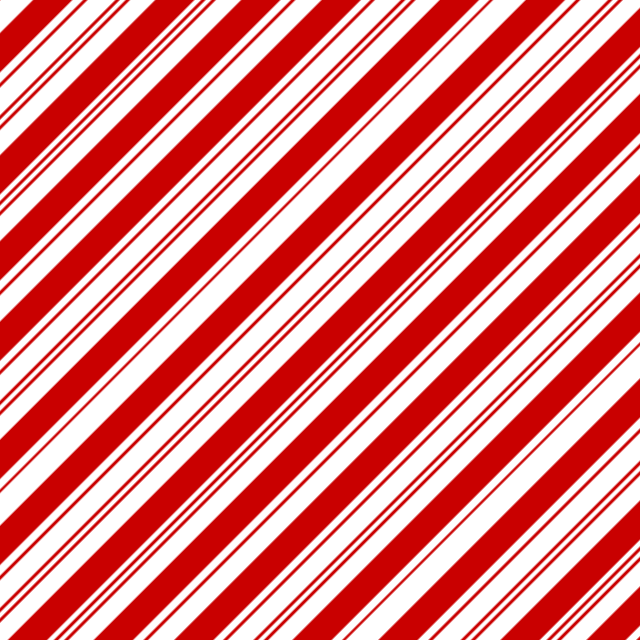
Reproduce this pattern procedurally as a three.js fragment shader.

```glsl
varying vec2 vUv;

const vec3 WHITE = vec3(1.0);
const vec3 RED = vec3(0.79, 0.0, 0.0);

// All lengths run along x + (1 - y), in canvas units.
const float PERIOD = 0.7698;
const float START = 0.0823;     // centre of the first bold stripe
const float SOFTNESS = 0.0039;  // full width of an edge ramp

const float BOLD_WIDTH = 0.0614;
const float THIN_WIDTH = 0.0069;
const float HAIR_WIDTH = 0.0055;
const float PAIR_SPREAD = 0.0080; // from a pair's middle to each line

// Stripe centres, measured from the first bold stripe at zero
const vec4 BOLD = vec4(0.1908, 0.3251, 0.4508, 0.6355);
const vec3 THIN = vec3(0.0510, 0.3757, 0.5000);
const float HAIR = 0.6853;
const vec3 PAIR = vec3(0.1094, 0.2435, 0.5555);

// Distance to the nearest repeat of each centre
vec4 repeatDistance(float s, vec4 centres) {
  return abs(mod(s - centres + 0.5 * PERIOD, PERIOD) - 0.5 * PERIOD);
}

float smallest(vec4 d) {
  return min(min(d.x, d.y), min(d.z, d.w));
}

void main() {
  float s = vUv.x + 1.0 - vUv.y - START;

  // Bold stripes
  vec4 boldDist = repeatDistance(s, BOLD);
  float firstDist = repeatDistance(s, vec4(0.0)).x;
  float edge = min(smallest(boldDist), firstDist) - 0.5 * BOLD_WIDTH;

  // Single lines, the last one finer
  vec4 lineWidths = vec4(vec3(THIN_WIDTH), HAIR_WIDTH);
  vec4 lineDist = repeatDistance(s, vec4(THIN, HAIR)) - 0.5 * lineWidths;
  edge = min(edge, smallest(lineDist));

  // Paired lines, mirrored about their middles
  vec4 pairDist = abs(repeatDistance(s, vec4(PAIR, PAIR.z)) - PAIR_SPREAD);
  edge = min(edge, smallest(pairDist) - 0.5 * THIN_WIDTH);

  float coverage = clamp(0.5 - edge / SOFTNESS, 0.0, 1.0);
  gl_FragColor = vec4(mix(WHITE, RED, coverage), 1.0);
}
```
